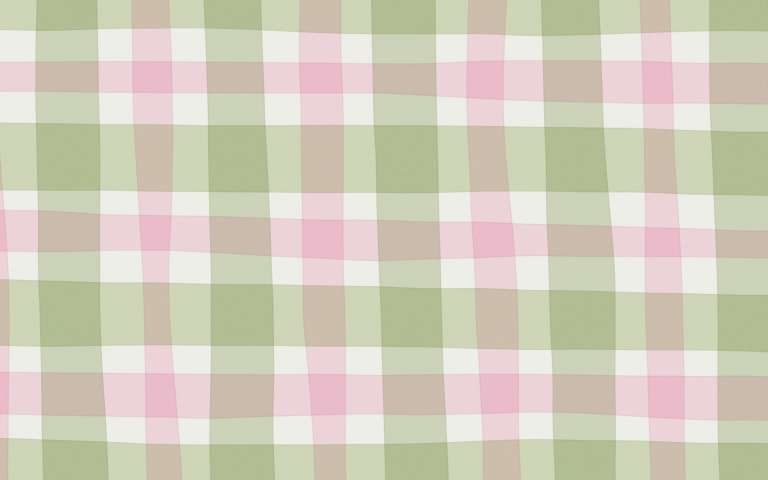
Reproduce this pattern procedurally as a WebGL 1 fragment shader.

```glsl
precision highp float;
// Hand-painted gingham: wide green and narrow pink translucent bands crossing on off-white.

uniform vec2 u_resolution;

float hash(vec2 p) {
  vec3 q = fract(vec3(p.xyx) * 0.1031);
  q += dot(q, q.yzx + 33.33);
  return fract((q.x + q.y) * q.z);
}

// Smooth one-dimensional noise in -1..1, one independent curve per seed.
float wave(float t, float seed) {
  float cell = floor(t);
  float f = fract(t);
  f = f * f * (3.0 - 2.0 * f);
  return 2.0 * mix(hash(vec2(cell, seed)), hash(vec2(cell + 1.0, seed)), f) - 1.0;
}

// Slow drift of a painted edge plus a slight tremor.
float wobble(float along, float seed) {
  return 0.011 * wave(along * 2.6 + 20.0, seed) + 0.0015 * wave(along * 9.0 + 50.0, seed + 7.3);
}

// Repeated band with two independent edges: x = coverage, y = faint line along the edges.
vec2 band(float across, float along, float center, float period, float halfWidth, float seed) {
  float u = (across - center) / period;
  float index = floor(u + 0.5);
  float d = (u - index) * period;
  float id = seed + index * 3.7;
  float inside = min(halfWidth + d + wobble(along, id),
                     halfWidth - d + wobble(along, id + 1.9));
  float aa = 0.75 / u_resolution.y;
  float coverage = smoothstep(-aa, aa, inside);
  float line = coverage * (1.0 - smoothstep(0.001, 0.004, inside));
  return vec2(coverage, line);
}

// Multiplies the cloth by a translucent dye, a little denser at its edges.
vec3 dye(vec3 base, vec3 tint, vec2 b) {
  return base * mix(vec3(1.0), tint, b.x) * (1.0 - 0.03 * b.y);
}

void main() {
  vec2 p = gl_FragCoord.xy / u_resolution.y;

  // Columns lean slightly; middle rows slope down to the right.
  float x = p.x + 0.025 * (p.y - 0.5);
  float y = p.y + 0.018 * (p.x - 0.8) * sin(3.14159 * clamp(p.y, 0.0, 1.0));

  vec3 color = vec3(0.93, 0.932, 0.905);

  // Wide green bands.
  color = dye(color, vec3(0.86, 0.886, 0.80), band(x, p.y, 0.147, 0.352, 0.066, 20.0));
  color = dye(color, vec3(0.87, 0.897, 0.795), band(y, p.x, 0.009, 0.330, 0.069, 60.0));

  // Narrow pink bands midway between them.
  vec3 pink = vec3(0.993, 0.888, 0.937);
  color = dye(color, pink, band(x, p.y, 0.323, 0.352, 0.038, 100.0));
  color = dye(color, pink, band(y, p.x, 0.174, 0.330, 0.040, 140.0));

  // Fine paper grain.
  color += 0.008 * (hash(floor(p * 320.0) + 5.0) - 0.5);

  gl_FragColor = vec4(color, 1.0);
}
```
